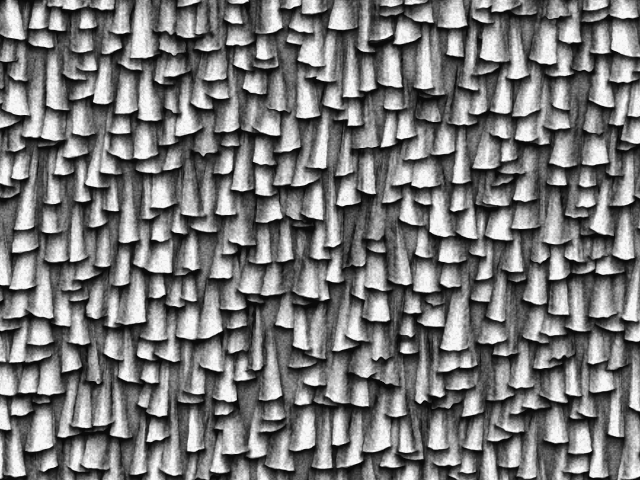
Write a WebGL 2 fragment shader that draws this texture.

```glsl
#version 300 es
precision highp float;

// Overlapping grey cones hang like shingles, each with a pale flared hem.
// A jittered brick lattice is painted from the lowest row to the highest;
// every cone first darkens what lies behind it, then covers it.

uniform vec2 u_resolution;
out vec4 fragColor;

vec3 hash3(vec2 p) {
    vec3 q = fract(p.xyx * vec3(0.1031, 0.1030, 0.0973));
    q += dot(q, q.yxz + 33.33);
    return fract((q.xxy + q.yzz) * q.zyx);
}

float noise(vec2 p) {
    vec2 cell = floor(p), f = fract(p);
    f = f * f * (3.0 - 2.0 * f);
    float low = mix(hash3(cell).x, hash3(cell + vec2(1, 0)).x, f.x);
    float high = mix(hash3(cell + vec2(0, 1)).x, hash3(cell + vec2(1, 1)).x, f.x);
    return mix(low, high, f.y);
}

// Paints one cone of the lattice over the tone found so far.
float paintCone(float tone, vec2 p, vec2 cell, float shift, float soft) {
    vec3 place = hash3(cell + 71.0);
    vec3 form = hash3(cell + 193.5);
    vec3 look = hash3(cell + 347.2);
    vec2 hem = (cell + 0.5 + vec2(shift, 0.0)) * vec2(0.064, 0.054);
    vec2 d = p - hem - (place.xy - 0.5) * vec2(0.056, 0.054);

    // Tapered body with a slight lean
    float len = mix(0.13, 0.21, place.z);
    float halfWidth = mix(0.016, 0.031, form.x);
    float t = clamp(d.y / len, 0.0, 1.0);
    d.x -= max(d.y, 0.0) * (form.y - 0.35) * 0.25;
    float width = halfWidth * (1.0 - 0.7 * t);
    float u = d.x / width;

    // Curved, tilted hem; a few are torn
    float torn = step(0.9, form.z);
    float rough = noise(p * 95.0 + cell * 7.3) - 0.5;
    float hemDist = d.y - halfWidth * 0.17 * min(u * u, 1.5)
                  - d.x * (look.x - 0.5) * 0.6 + rough * mix(0.004, 0.012, torn);
    float sideDist = width - abs(d.x) + rough * mix(0.003, 0.006, torn);
    float topFade = 1.0 - smoothstep(0.75, 1.0, t);

    // Shadow under the hem and beside the body
    vec2 gap = max(vec2(-sideDist / 0.007, -hemDist / 0.02), 0.0);
    float below = smoothstep(-0.004, 0.003, -hemDist);
    tone *= 1.0 - mix(0.42, 0.95, below) * exp(-dot(gap, gap)) * topFade;

    // Rounded light, feathered streaks and bright rim
    float ridge = 1.0 - smoothstep(0.0, 1.2, abs(u - (look.y - 0.5) * 0.9));
    float streak = noise(vec2(u * 3.5, d.y * 22.0) + cell * 3.7) - 0.5;
    float feather = noise(vec2(u * 2.5, (d.y - abs(d.x)) * 150.0) + cell * 5.1) - 0.5;
    float body = (0.27 + 0.7 * ridge) * mix(1.05, 0.45, smoothstep(0.0, 0.9, t));
    body *= mix(0.78, 1.16, look.z) * mix(1.0, 0.7, torn);
    body += streak * 0.3 + feather * 0.16;
    body += 0.24 * exp(-pow(hemDist / 0.0055, 2.0)) * (1.0 - 0.7 * torn);

    float cover = smoothstep(-soft, soft, min(sideDist, hemDist)) * topFade;
    return mix(tone, clamp(body, 0.04, 1.0), cover);
}

void main() {
    vec2 p = gl_FragCoord.xy / u_resolution.y;
    float soft = max(0.0021, 0.75 / u_resolution.y);

    // Dim ground seen in the gaps
    float tone = 0.26 + 0.2 * noise(p * vec2(45.0, 22.0));

    float baseRow = floor(p.y / 0.054);
    for (int j = -4; j <= 2; j++) {
        float row = baseRow + float(j);
        float shift = 0.5 * mod(row, 2.0);
        float column = floor(p.x / 0.064 - shift);
        for (int i = -1; i <= 1; i++) {
            tone = paintCone(tone, p, vec2(column + float(i), row), shift, soft);
        }
    }

    // Contrast, lifted mid tones and fine grain
    tone = clamp(0.5 + (tone - 0.46) * 1.12, 0.012, 1.0);
    tone = 0.97 * pow(tone, 0.72);
    float grain = noise(p * 330.0) + 0.5 * noise(p * 190.0 + 40.0) - 0.75;
    tone += grain * 0.19 * smoothstep(0.0, 0.4, tone);
    fragColor = vec4(vec3(clamp(tone, 0.02, 0.97)), 1.0);
}
```
